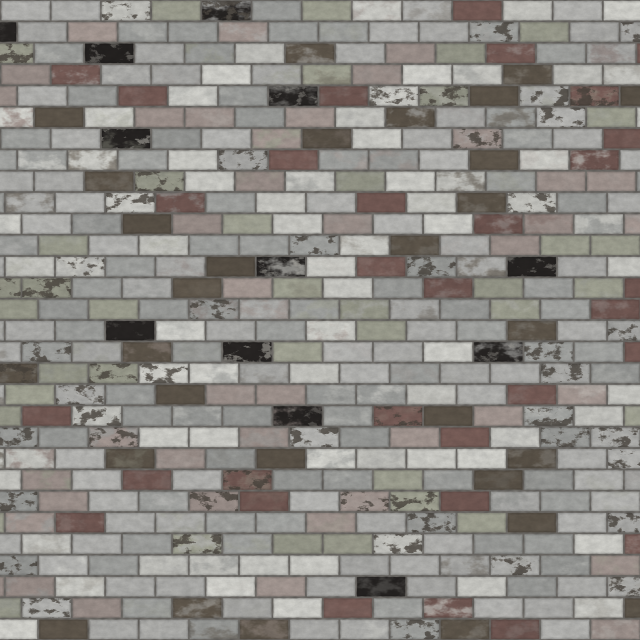
Give the GLSL for this texture, as a Shadertoy shader.

```glsl
const vec2 BRICKS = vec2(12.75, 30.0);   // repeats across and down
const float BOND_STEP = 1.0 / 3.0;       // sideways shift per course
const float BOND_START = 0.01;
const float BOND_SLIP = 0.085;           // extra shift below SLIP_COURSE
const float SLIP_COURSE = 9.0;
const float JOINT = 0.0029;              // mortar width
const float CORNER = 0.0012;
const float SOFT_EDGE = 0.0009;
const float EDGE_SHADE = 0.12;
const float GRAIN = 0.10;
const float STAINED_SHARE = 0.16;        // bricks with dark wear
const vec3 MORTAR = vec3(0.40, 0.39, 0.375);
const vec3 STAIN = vec3(0.27, 0.25, 0.225);
const vec3 LIME = vec3(0.68, 0.67, 0.64);

// Brick tones: pale, light grey, grey, moss, rose, umber, rust, soot
const int TONE_COUNT = 8;
const vec3 TONES[TONE_COUNT] = vec3[](
    vec3(0.76, 0.76, 0.74), vec3(0.66, 0.66, 0.65),
    vec3(0.59, 0.595, 0.585), vec3(0.58, 0.585, 0.53),
    vec3(0.60, 0.555, 0.535), vec3(0.345, 0.315, 0.275),
    vec3(0.43, 0.335, 0.315), vec3(0.14, 0.13, 0.125));
const float TONE_LIMITS[TONE_COUNT] = float[](
    0.18, 0.42, 0.63, 0.73, 0.83, 0.92, 0.985, 1.0);

vec3 hash3(vec2 p) {
    vec3 q = fract(vec3(p.xyx) * vec3(0.1031, 0.1030, 0.0973));
    q += dot(q, q.yxz + 33.33);
    return fract((q.xxy + q.yzz) * q.zyx);
}

float gradientDot(vec2 corner, vec2 delta) {
    float angle = 6.28318 * hash3(corner).x;
    return dot(vec2(cos(angle), sin(angle)), delta);
}

float gradientNoise(vec2 p) {
    vec2 i = floor(p), f = p - i;
    vec2 u = f * f * f * (f * (f * 6.0 - 15.0) + 10.0);
    vec2 e = vec2(1.0, 0.0);
    float low = mix(gradientDot(i, f), gradientDot(i + e, f - e), u.x);
    float high = mix(gradientDot(i + e.yx, f - e.yx), gradientDot(i + 1.0, f - 1.0), u.x);
    return mix(low, high, u.y);
}

float fbm(vec2 p) {
    float sum = 0.0, amplitude = 0.8;
    for (int i = 0; i < 4; i++) {
        sum += amplitude * gradientNoise(p);
        p = p * 2.03 + 17.3;
        amplitude *= 0.55;
    }
    return sum;
}

vec3 pickTone(float pick) {
    for (int i = 0; i < TONE_COUNT; i++)
        if (pick < TONE_LIMITS[i]) return TONES[i];
    return TONES[TONE_COUNT - 1];
}

float roundedBox(vec2 p, vec2 halfSize, float radius) {
    vec2 q = abs(p) - halfSize + radius;
    return length(max(q, 0.0)) + min(max(q.x, q.y), 0.0) - radius;
}

vec3 brickColor(vec2 id, vec2 local) {
    vec3 seed = hash3(id + 41.0);
    vec3 wear = hash3(id + 173.0);
    vec2 p = local * BRICKS.y + seed.zx * 90.0;   // one unit per brick height

    // Base tone clouded with a second tone
    vec3 color = pickTone(seed.x);
    float cloud = smoothstep(-0.15, 0.4, fbm(p * vec2(0.9, 1.4)));
    color = mix(color, pickTone(seed.y * 0.96), cloud * wear.x * wear.x * 0.75);
    color *= 0.95 + 0.1 * seed.z;

    // Dark stains, and lime specks on the darkest bricks
    float patches = fbm(p * vec2(1.3, 2.0) + 31.0);
    float stained = step(wear.y, STAINED_SHARE);
    color = mix(color, STAIN, stained * 0.8 * smoothstep(0.0, 0.3, patches));
    float sooty = step(TONE_LIMITS[TONE_COUNT - 2], seed.x);
    color = mix(color, LIME, sooty * 0.6 * wear.z * smoothstep(0.1, 0.4, patches));

    // Surface grain
    return color * (1.0 + GRAIN * fbm(p * vec2(2.2, 3.2) + 67.0));
}

void mainImage(out vec4 fragColor, in vec2 fragCoord) {
    vec2 uv = fragCoord / iResolution.xy;

    // Courses counted from the top, each shifted by a third of a brick
    vec2 grid = vec2(uv.x, 1.0 - uv.y) * BRICKS;
    float course = floor(grid.y);
    grid.x -= mod(course, 3.0) * BOND_STEP + BOND_START + BOND_SLIP * step(SLIP_COURSE, course);
    vec2 id = floor(grid);
    vec2 local = (grid - id - 0.5) / BRICKS;

    // Brick outline with slightly uneven edges
    float d = roundedBox(local, 0.5 / BRICKS - 0.5 * JOINT, CORNER);
    d += 0.0006 * gradientNoise(uv * 130.0);
    float blur = max(SOFT_EDGE, 0.75 / iResolution.y);
    float face = 1.0 - smoothstep(-blur, blur, d);

    vec3 brick = brickColor(id, local);
    brick *= 1.0 - EDGE_SHADE * smoothstep(-0.004, 0.0, d);
    vec3 mortar = MORTAR * (1.0 + 0.2 * gradientNoise(uv * 90.0));
    fragColor = vec4(mix(mortar, brick, face), 1.0);
}
```
